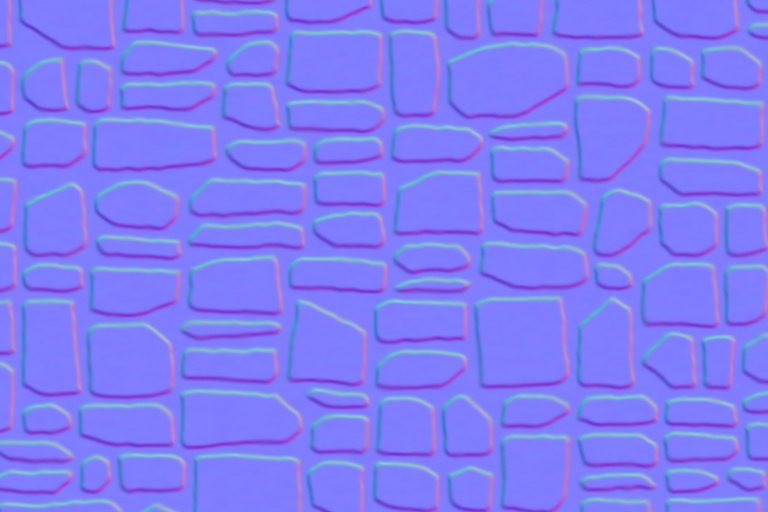
This texture map is drawn by a WebGL 1 fragment shader. Its source:

```glsl
precision highp float;
// Tangent-space normal map of an irregular dry stone wall.

uniform vec2 u_resolution;

const vec2 CELL = vec2(0.185, 0.130);       // mean block size, canvas heights
const float JITTER = 0.34;                  // wander of the block edges
const float HALF_GAP = 0.0075;              // half the joint between stones
const float BEVEL = 0.0046;                 // softness of the stone rim
const vec3 FLAT_COLOR = vec3(0.50, 0.49, 1.0);
const vec3 RIM_TILT = vec3(0.22, 0.26, -0.19);

vec2 hash22(vec2 p) {
  vec3 q = fract(p.xyx * vec3(0.1031, 0.1030, 0.0973));
  q += dot(q, q.yzx + 33.33);
  return fract((q.xx + q.yz) * q.zy);
}

vec2 noise2(vec2 p) {
  vec2 i = floor(p);
  vec2 f = fract(p);
  f = f * f * (3.0 - 2.0 * f);
  vec2 low = mix(hash22(i), hash22(i + vec2(1.0, 0.0)), f.x);
  vec2 high = mix(hash22(i + vec2(0.0, 1.0)), hash22(i + 1.0), f.x);
  return mix(low, high, f.y) - 0.5;
}

float smoothMax(float a, float b, float k) {
  float h = max(k - abs(a - b), 0.0);
  return max(a, b) + 0.25 * h * h / k;
}

// Signed distance to one stone: four leaning sides and four cut corners.
float stone(vec2 p, vec2 lo, vec2 hi, vec2 id) {
  vec2 halfSize = 0.5 * (hi - lo) - HALF_GAP;
  vec2 q = p - 0.5 * (lo + hi);
  vec2 leanX = (hash22(id + 11.3) - 0.5) * 0.22;
  vec2 leanY = (hash22(id + 23.7) - 0.5) * 0.11;
  vec2 sideX = vec2(q.x, -q.x) - halfSize.x + leanX * q.y + abs(leanX) * halfSize.y;
  vec2 sideY = vec2(q.y, -q.y) - halfSize.y + leanY * q.x + abs(leanY) * halfSize.x;
  float d = smoothMax(max(sideX.x, sideX.y), max(sideY.x, sideY.y), 0.010);
  for (int i = 0; i < 4; i++) {
    float n = float(i);
    vec2 corner = vec2(mod(n, 2.0), floor(n / 2.0)) * 2.0 - 1.0;
    vec2 r = hash22(id + 5.1 * n + 37.9);
    vec2 normal = normalize(vec2(mix(0.35, 1.0, r.x), 1.0));
    float cut = 0.005 + 0.75 * r.y * r.y * r.y * min(halfSize.x, halfSize.y);
    d = smoothMax(d, dot(q * corner - halfSize, normal) + cut, 0.008);
  }
  return d;
}

// A block holds one stone, or two split across its longer direction.
float block(vec2 p, vec2 lo, vec2 hi, vec2 id) {
  vec2 size = hi - lo;
  vec2 r = hash22(id + 71.0);
  bool tall = size.y > 0.62 * size.x;
  bool roomy = tall ? size.y > 0.105 : size.x > 0.19;
  if (!roomy || r.y > 0.58) return stone(p, lo, hi, id);
  vec2 middle = mix(lo, hi, mix(0.34, 0.66, r.x));
  vec2 firstHi = tall ? vec2(hi.x, middle.y) : vec2(middle.x, hi.y);
  vec2 secondLo = tall ? vec2(lo.x, middle.y) : vec2(middle.x, lo.y);
  return min(stone(p, lo, firstHi, id), stone(p, secondLo, hi, id + 0.47));
}

// Offset of the wall line running through a lattice vertex.
float lineOffset(vec2 vertex) {
  return (hash22(vertex + 130.0).x * 2.0 - 1.0) * JITTER;
}

// Vertical lines cross even vertices and horizontal lines cross odd ones.
float wall(vec2 p) {
  p += 0.009 * noise2(p * 13.0) + 0.0032 * noise2(p * 48.0 + 9.0);
  vec2 base = floor(p / CELL);
  float d = 1.0;
  for (int j = -1; j <= 1; j++) {
    for (int i = -1; i <= 1; i++) {
      vec2 c = base + vec2(float(i), float(j));
      float a = lineOffset(c);
      float b = lineOffset(c + vec2(1.0, 0.0));
      float e = lineOffset(c + vec2(0.0, 1.0));
      float f = lineOffset(c + 1.0);
      bool even = mod(c.x + c.y, 2.0) < 0.5;
      vec2 lo = c + (even ? vec2(a, b) : vec2(e, a));
      vec2 hi = c + 1.0 + (even ? vec2(f, e) : vec2(b, f));
      d = min(d, block(p, lo * CELL, hi * CELL, c + 50.0));
    }
  }
  return d;
}

void main() {
  vec2 p = gl_FragCoord.xy / u_resolution.y;

  // Outward slope and strength of the rim.
  vec2 e = vec2(0.0022, 0.0);
  float d = wall(p);
  vec2 slope = (vec2(wall(p + e.xy), wall(p + e.yx)) - d) / e.x;
  float x = (d + 0.5 * e.x) / BEVEL;
  float rim = exp(-x * x);

  // Faint horizontal tooling on the faces.
  vec2 grain = 0.018 * noise2(p * vec2(30.0, 75.0)) + 0.014 * noise2(p * vec2(90.0, 160.0));

  vec3 color = FLAT_COLOR + RIM_TILT * vec3(slope, 1.0) * rim;
  color.xy += grain;
  gl_FragColor = vec4(color, 1.0);
}
```
